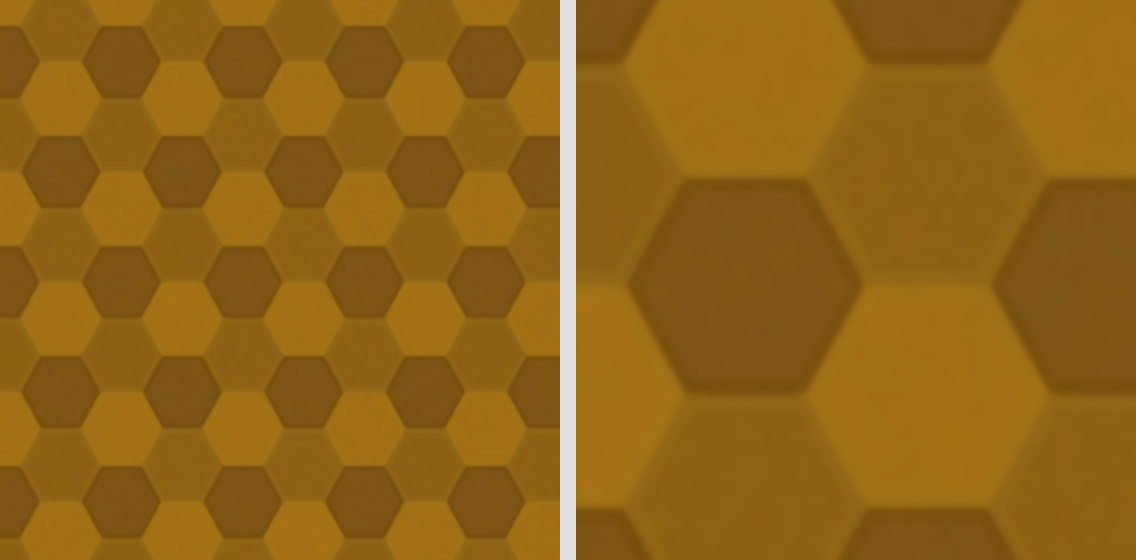
Left, the full canvas; right, a detail of the centre.
Reproduce this pattern procedurally as a Shadertoy shader.

```glsl
const vec2 PITCH = vec2(0.1085, 0.1310);   // column and row spacing
const float LIGHT_ROW_Y = 0.431;           // centre of a light cell in odd columns
const float RIM_WIDTH = 0.0125;
const float EDGE_SOFTNESS = 0.0026;

float hash21(vec2 p) {
    vec3 q = fract(vec3(p.xyx) * 0.1031);
    q += dot(q, q.yzx + 33.33);
    return fract((q.x + q.y) * q.z);
}

float valueNoise(vec2 p) {
    vec2 cell = floor(p);
    vec2 f = fract(p);
    f = f * f * (3.0 - 2.0 * f);
    float low = mix(hash21(cell), hash21(cell + vec2(1.0, 0.0)), f.x);
    float high = mix(hash21(cell + vec2(0.0, 1.0)), hash21(cell + vec2(1.0)), f.x);
    return mix(low, high, f.y);
}

// Distance from the centre of a flat-topped hexagon, measured along its apothems
float hexRadius(vec2 p, vec2 pitch) {
    p = abs(p);
    p.x *= 0.8660254 * pitch.y / pitch.x;
    return max(p.y, 0.8660254 * p.x + 0.5 * p.y);
}

// Tone 0 is light, 1 is medium, 2 is dark
vec3 faceColour(float tone) {
    if (tone < 0.5) return vec3(0.640, 0.440, 0.080);
    if (tone < 1.5) return vec3(0.550, 0.380, 0.080);
    return vec3(0.490, 0.330, 0.080);
}

vec3 rimColour(float tone) {
    if (tone < 0.5) return vec3(0.630, 0.450, 0.090);
    if (tone < 1.5) return vec3(0.560, 0.400, 0.090);
    return vec3(0.470, 0.310, 0.050);
}

vec3 cellColour(float tone, float radius, float apothem, vec2 id) {
    float rim = smoothstep(apothem - RIM_WIDTH, apothem - 0.4 * RIM_WIDTH, radius);
    vec3 colour = mix(faceColour(tone), rimColour(tone), rim);
    return colour * (1.0 + 0.014 * (hash21(id + 71.0) - 0.5));
}

// Blend the nearby cells, weighted steeply towards the closest one
vec3 honeycomb(vec2 p, vec2 pitch, float softness) {
    float nearestColumn = floor(p.x / pitch.x + 0.5);
    vec3 sum = vec3(0.0);
    float total = 0.0;
    for (int i = -1; i <= 1; i++) {
        float column = nearestColumn + float(i);
        float shift = 1.5 * (1.0 - mod(column, 2.0));
        float baseRow = floor((p.y - LIGHT_ROW_Y) / pitch.y - shift);
        for (int j = 0; j <= 1; j++) {
            float row = baseRow + float(j);
            vec2 centre = vec2(column * pitch.x, LIGHT_ROW_Y + (row + shift) * pitch.y);
            float tone = mod(row, 3.0);
            float radius = hexRadius(p - centre, pitch);
            float growth = 0.0010 * (1.0 - tone);
            float weight = exp(-(radius - growth) / softness);
            sum += weight * cellColour(tone, radius, 0.5 * pitch.y, vec2(column, row));
            total += weight;
        }
    }
    return sum / total;
}

// Faint blotches with a slight shift in hue
vec3 mottle(vec2 p) {
    float broad = valueNoise(p * 45.0) - 0.5;
    float fine = valueNoise(p * 130.0 + 19.0) - 0.5;
    return vec3(0.010, 0.008, 0.004) * fine + vec3(0.010, 0.003, -0.014) * broad;
}

void mainImage(out vec4 fragColor, in vec2 fragCoord) {
    vec2 p = fragCoord / iResolution.y;
    float softness = max(EDGE_SOFTNESS, 0.5 / iResolution.y);
    vec3 colour = honeycomb(p, PITCH, softness) + mottle(p);
    fragColor = vec4(clamp(colour, 0.0, 1.0), 1.0);
}
```
